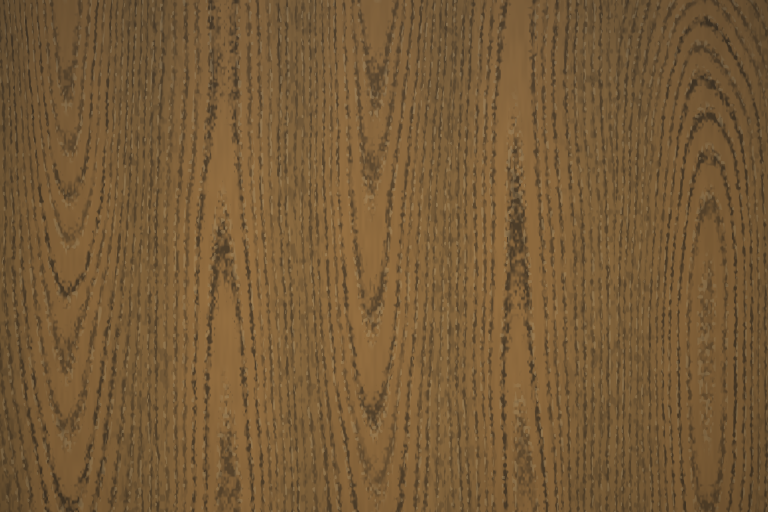
Give the GLSL for this texture, as a Shadertoy shader.

```glsl
// Flat-sawn oak veneer: growth rings are contour lines of a height field with
// one valley per cathedral figure. The rings are broken into fine dark pores
// with pale flecks beside them, then lit softly from the middle.

const int FIGURES = 5;
// Each figure: centre x, centre y, rings per unit height, bow of the rings
const vec4 FIGURE[FIGURES] = vec4[FIGURES](
    vec4(0.088, 0.30, -12.5,  0.0),
    vec4(0.292, 0.30,   3.8,  0.0),
    vec4(0.487, 0.33,  -7.5,  0.0),
    vec4(0.678, 0.30,   3.4,  0.0),
    vec4(0.918, 0.277,  0.0, 46.0));

const float RING_DENSITY = 102.0;  // rings per canvas width
const float HEART_WIDTH  = 0.032;  // plain middle of a figure
const float FIGURE_REACH = 0.095;  // where slanted rings turn upright
const float BOW_OFFSET   = 2.7;    // evens out ring spacing in the bowed figure
const float BOW_BELOW    = 0.45;   // share of the bow kept below its centre
const float RING_WIDTH   = 0.135;  // half width, in ring periods
const float RING_ROUGH   = 0.32;

const vec3 HEART_COLOR = vec3(0.550, 0.409, 0.238);
const vec3 DENSE_COLOR = vec3(0.505, 0.385, 0.229);
const vec3 PORE_COLOR  = vec3(0.275, 0.220, 0.150);
const vec3 FLECK_COLOR = vec3(0.605, 0.500, 0.340);

float hash(vec2 p) {
    return fract(sin(dot(p, vec2(127.1, 311.7))) * 43758.5453);
}

float noise(vec2 p) {
    vec2 i = floor(p), f = fract(p);
    f = f * f * (3.0 - 2.0 * f);
    return mix(mix(hash(i), hash(i + vec2(1, 0)), f.x),
               mix(hash(i + vec2(0, 1)), hash(i + vec2(1, 1)), f.x), f.y);
}

// Returns ring height, distance to the nearest heart, and figure number
vec3 ringField(vec2 p) {
    vec3 nearest = vec3(1e3, 0.0, 0.0);
    for (int i = 0; i < FIGURES; i++) {
        vec4 fig = FIGURE[i];
        float d = abs(p.x - fig.x);
        float dy = p.y - fig.y;
        float valley = RING_DENSITY * (sqrt(d * d + HEART_WIDTH * HEART_WIDTH) - HEART_WIDTH);
        float bow = fig.w * (dy < 0.0 ? BOW_BELOW : 1.0);
        float slant = fig.z * dy + bow * dy * dy - (fig.w > 0.0 ? BOW_OFFSET : 0.0);
        float reach = d / FIGURE_REACH;
        float height = valley + slant * exp(-reach * reach);
        if (height < nearest.x) nearest = vec3(height, d, float(i));
    }
    return nearest;
}

void mainImage(out vec4 fragColor, in vec2 fragCoord) {
    vec2 p = fragCoord / iResolution.x;
    float aspect = iResolution.y / iResolution.x;

    // Gentle wander of the grain
    vec2 q = p;
    q.x += 0.014 * (noise(p * vec2(9.0, 5.0)) - 0.5);
    q.x += 0.002 * (noise(p * vec2(45.0, 28.0) + 7.0) - 0.5);
    q.y += 0.020 * (noise(p * vec2(30.0, 12.0) + 19.0) - 0.5);

    vec3 field = ringField(q);
    field.x += 1.2 * (noise(p * vec2(11.0, 4.0) + 43.0) - 0.5);
    float dense = smoothstep(0.03, 0.09, field.y);
    vec2 ringId = vec2(floor(field.x), field.z * 17.0);
    float t = fract(field.x) - 0.5 + 0.26 * (hash(ringId) - 0.5);

    // Fibres and broad tone of the wood between the rings
    float fibre = noise(p * vec2(260.0, 40.0)) - 0.5;
    float tone = noise(p * vec2(14.0, 2.0) + 3.0) - 0.5;
    vec3 color = mix(HEART_COLOR, DENSE_COLOR, dense);
    color *= 1.0 + 0.06 * fibre + 0.08 * tone;

    // Fine stray pores in the crowded bands
    float stray = smoothstep(0.50, 0.85, noise(p * vec2(300.0, 110.0) + 31.0));
    color = mix(color, PORE_COLOR, 0.30 * dense * stray);

    // Rough, broken ring lines, fainter where they crowd
    float pore = noise(p * vec2(390.0, 230.0) + 53.0);
    float gap = noise(p * vec2(210.0, 120.0) + 71.0);
    float soft = 0.09 + 0.5 * RING_DENSITY / iResolution.x;
    float edge = abs(t) + RING_ROUGH * (pore - 0.5);
    float ring = 1.0 - smoothstep(RING_WIDTH - soft, RING_WIDTH + soft, edge);
    ring *= mix(0.30, 1.0, smoothstep(0.15, 0.55, gap));
    ring *= mix(0.55, 1.0, hash(ringId + 5.0));
    ring *= mix(1.0, 0.76, dense);
    color = mix(color, PORE_COLOR, ring);

    // Pale flecks along one side of each ring
    float side = 1.0 - smoothstep(0.06, 0.22, abs(t - 0.17));
    float fleck = smoothstep(0.50, 0.80, noise(p * vec2(350.0, 200.0) + 97.0));
    color = mix(color, FLECK_COLOR, 0.60 * side * fleck);

    // Soft light, brightest at the middle, cooler toward the top
    vec2 fromLight = (p - vec2(0.47, 0.47 * aspect)) * vec2(1.0, 1.15);
    color *= 1.06 - 0.78 * dot(fromLight, fromLight);
    color *= mix(vec3(1.0), vec3(0.98, 1.0, 1.06), smoothstep(0.5, 1.0, p.y / aspect));

    fragColor = vec4(color, 1.0);
}
```
